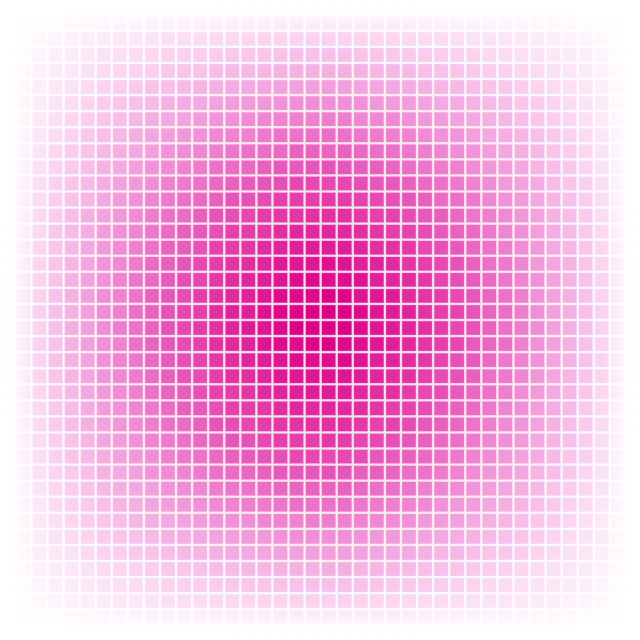
Reproduce this background procedurally as a WebGL 2 fragment shader.

```glsl
#version 300 es
precision highp float;

uniform vec2 u_resolution;
out vec4 outColor;

const float PITCH = 0.0251;
const float LINE_HALF_WIDTH = 0.0018;
const vec2 GRID_CENTER = vec2(0.501, 0.5);
const vec3 GROUT = vec3(0.985, 0.945, 0.985);

// Peaked falloff along each axis, reaching zero at the canvas border
vec2 axisFalloff(vec2 offset) {
    vec2 reach = clamp(2.0 * abs(offset), 0.0, 1.0);
    return 1.0 - pow(reach, vec2(1.5));
}

// Fade that leaves a white margin around the tiles
float marginFade(vec2 uv) {
    vec2 inset = min(uv, 1.0 - uv);
    vec2 fade = smoothstep(0.0, 0.06, inset);
    return fade.x * fade.y;
}

// Layered sines give neighbouring tiles slightly different strengths
float tileVariation(vec2 tile) {
    float broad = sin(tile.x * 1.7 + sin(tile.y * 2.3));
    float fine = sin(tile.y * 2.9 + tile.x * 4.1);
    return 0.6 * broad + 0.4 * fine;
}

// White through pink to deep magenta
vec3 magentaRamp(float strength) {
    float blueLoss = strength * (0.3 + 0.19 * strength);
    return 1.0 - vec3(0.14 * strength, strength, blueLoss);
}

// Coverage of the grid lines, with soft edges
float gridLines(vec2 cell, float halfWidth, float softness) {
    vec2 toLine = (0.5 - abs(fract(cell) - 0.5)) * PITCH;
    vec2 cover = 1.0 - smoothstep(halfWidth - softness, halfWidth + softness, toLine);
    return max(cover.x, cover.y);
}

void main() {
    vec2 uv = gl_FragCoord.xy / u_resolution;
    vec2 cell = (uv - GRID_CENTER) / PITCH;
    vec2 tile = floor(cell);

    // Each tile takes most of its tone from its own center
    vec2 tileOffset = (tile + 0.5) * PITCH;
    vec2 toneOffset = mix(uv - GRID_CENTER, tileOffset, 0.85);
    vec2 falloff = axisFalloff(toneOffset);
    float strength = falloff.x * falloff.y * marginFade(uv);
    strength *= 1.0 + 0.02 * tileVariation(tile);
    vec3 color = magentaRamp(clamp(strength, 0.0, 1.0));

    // Pale lines between the tiles, dissolving into the white margin
    float softness = max(0.8 / min(u_resolution.x, u_resolution.y), 0.0008);
    float lines = gridLines(cell, LINE_HALF_WIDTH, softness);
    vec3 lineColor = mix(vec3(1.0), GROUT, smoothstep(0.0, 0.6, strength));
    color = mix(color, lineColor, 0.92 * lines);

    outColor = vec4(color, 1.0);
}
```
